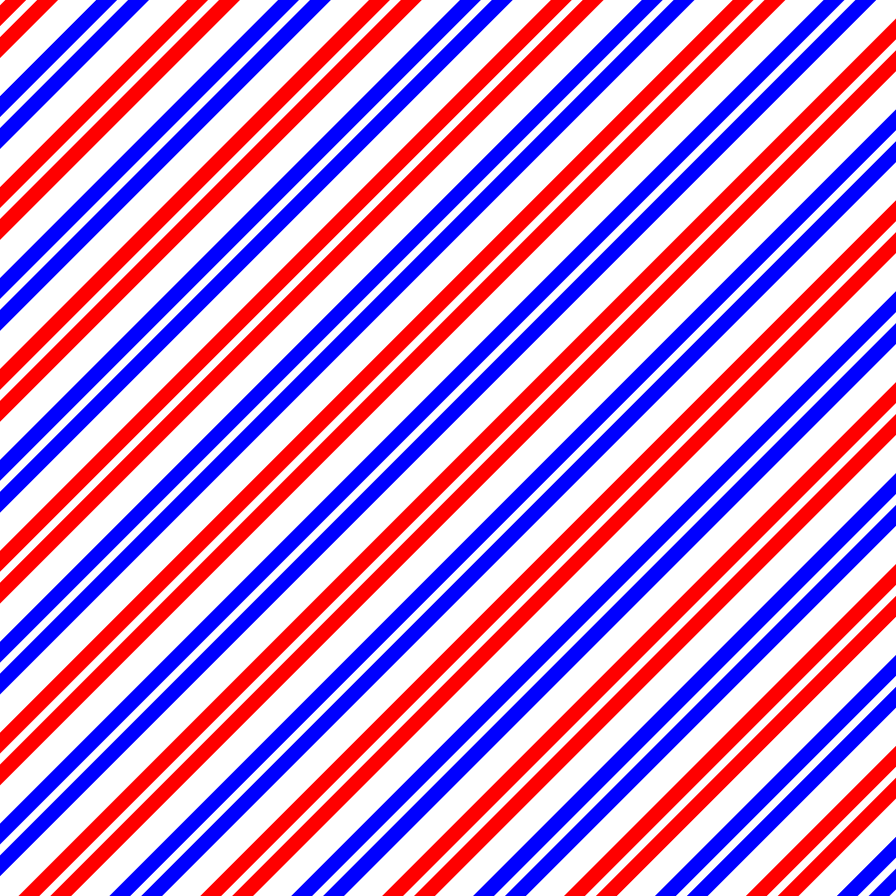
Reproduce this pattern procedurally as a Shadertoy shader.

```glsl
// Diagonal candy stripes: twin red and twin blue lines alternate on white.
// One coordinate runs across the stripes; it is folded into cells, and each
// cell is mirrored about its centre so one line distance draws the pair.

const float PERIOD      = 0.20293;  // red pair to next red pair, along an edge
const float FIRST_RED   = 0.03542;  // centre of the first red pair from top left
const float LINE_OFFSET = 0.01777;  // pair centre to the centre of each line
const float HALF_WIDTH  = 0.01165;  // half of one line, along an edge

const vec3 WHITE = vec3(1.0);
const vec3 RED   = vec3(1.0, 0.0, 0.0);
const vec3 BLUE  = vec3(0.0, 0.0, 1.0);

// Coverage of the twin lines in the cell centred on zero.
float twinLines(float across, float pixel) {
    float d = abs(abs(across) - LINE_OFFSET) - HALF_WIDTH;
    return clamp(0.5 - d / pixel, 0.0, 1.0);
}

void mainImage(out vec4 fragColor, in vec2 fragCoord) {
    vec2 uv = fragCoord / iResolution.y;
    float pixel = sqrt(2.0) / iResolution.y;

    // Distance along the top edge, constant on each rising diagonal
    float diagonal = uv.x + 1.0 - uv.y;

    // Two cells per period: even cells are red, odd cells are blue
    float cell = (diagonal - FIRST_RED) / (0.5 * PERIOD) + 0.5;
    float across = (fract(cell) - 0.5) * 0.5 * PERIOD;
    vec3 ink = mod(floor(cell), 2.0) < 0.5 ? RED : BLUE;

    fragColor = vec4(mix(WHITE, ink, twinLines(across, pixel)), 1.0);
}
```
